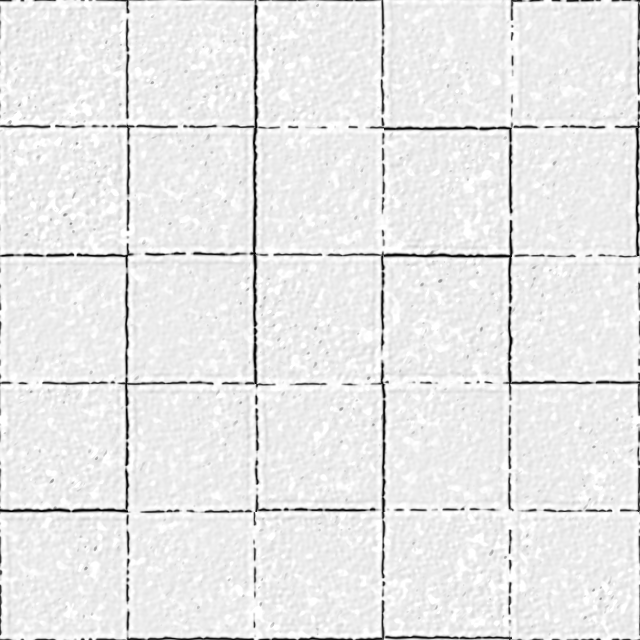
A three.js fragment shader for this texture map:

```glsl
// Five by five pale stone pavers with thin, broken dark joints.
// Each joint segment gets its own offset, depth and gaps; pale rims and faint
// bevels border it, and embossed noise gives the faces a gritty relief.
#define TILES 5.0
#define STONE 0.925
#define INK 0.03
#define JOINT 0.0125
#define JITTER 0.024
#define WOBBLE 0.010
#define RIM 0.075
#define BEVEL 0.08
#define RELIEF 0.13
#define SPECKLE 0.10
#define PITS 0.34
#define GRAIN 75.0

varying vec2 vUv;

float hash(vec2 p) {
  return fract(sin(dot(p, vec2(127.1, 311.7))) * 43758.5453);
}

// Value noise that wraps after the given number of cells
float noise(vec2 p, vec2 period) {
  vec2 i = floor(p), f = fract(p);
  f = f * f * (3.0 - 2.0 * f);
  vec2 a = mod(i, period), b = mod(i + 1.0, period);
  return mix(mix(hash(a), hash(vec2(b.x, a.y)), f.x),
             mix(hash(vec2(a.x, b.y)), hash(b), f.x), f.y);
}

// Noise on two lattices turned against each other, for round grains
float grainNoise(vec2 p, float cells) {
  vec2 left = vec2(2.0 * p.x - p.y, p.x + 2.0 * p.y);
  vec2 right = vec2(2.0 * p.x + p.y, 2.0 * p.y - p.x);
  return 0.5 * (noise(left * cells, vec2(cells))
              + noise(right * cells + 19.0, vec2(cells)));
}

// Noise along one joint, with count cells per tile
float alongNoise(float t, float row, float count) {
  return noise(vec2(row, t * count), vec2(512.0, TILES * count));
}

// Gaussian band of the given centre and spread
float band(float x, float centre, float spread) {
  float d = (x - centre) / spread;
  return exp(-d * d);
}

// q.x runs across the joints and q.y along them, in tiles.
// Returns darkness, pale rim and bevel shade.
vec3 joint(vec2 q, float seed, float shift) {
  float line = floor(q.x + 0.5);
  vec2 id = mod(vec2(line, floor(q.y)), TILES) + seed;
  float row = id.x * 7.0;
  float wear = hash(id);
  float sway = alongNoise(q.y, row + 1.0, 9.0) - 0.5;
  float rough = alongNoise(q.y, row + 2.0, 34.0);
  float offset = shift + (hash(id + 3.7) - 0.5) * JITTER
               + sway * WOBBLE + (rough - 0.5) * 0.006;
  float side = q.x - line - offset;
  float x = abs(side);

  // Worn segments are thinner, fainter and more often filled
  float width = JOINT * mix(1.0, 0.65, wear) * mix(0.7, 1.2, rough);
  float fill = mix(0.1, 0.5, wear);
  float chips = 0.6 * alongNoise(q.y, row + 3.0, 17.0) + 0.4 * rough;
  float open = smoothstep(fill - 0.16, fill + 0.16, chips);
  float dark = band(x, 0.0, width) * open * mix(1.1, 0.8, wear);

  float rim = band(x, 0.032, 0.018) * mix(0.3, 1.0, rough)
            + band(x, 0.0, 0.02) * (1.0 - open) * 0.7;
  float edge = hash(id + (side > 0.0 ? 11.3 : 17.9));
  float bevel = band(x, 0.068 + sway * 0.012, 0.014) * edge
              * mix(0.2, 1.0, alongNoise(q.y, row + 4.0, 24.0));
  return vec3(min(dark, 1.0), rim, bevel);
}

void main() {
  vec2 p = vUv, q = p * TILES;
  vec2 tile = mod(floor(q), TILES);

  // Roughness differs by tile and gathers in patches
  float patches = 0.6 * noise(p * 15.0, vec2(15.0))
                + 0.4 * noise(p * 40.0, vec2(40.0));
  float grit = mix(0.5, 1.2, patches) * mix(0.7, 1.2, hash(tile + 41.0));

  // Fine grain lit from the lower right, with raised pale grains
  vec2 lightStep = vec2(0.17, -0.12) / GRAIN;
  float slope = grainNoise(p + lightStep, GRAIN) - grainNoise(p - lightStep, GRAIN);
  float tone = STONE + slope * RELIEF * grit;
  tone += smoothstep(0.56, 0.85, grainNoise(p + 0.37, 48.0)) * SPECKLE * grit;

  // Small pits: the shaded flank is dark, the lit flank pale
  vec2 pitStep = vec2(0.0022, -0.0014);
  float flank = grainNoise(p + 0.61 + pitStep, 58.0)
              - grainNoise(p + 0.61 - pitStep, 58.0);
  float pitted = smoothstep(0.3, 0.75, patches) * grit;
  tone += smoothstep(0.2, 0.5, flank) * 0.12 * pitted;
  tone -= smoothstep(0.24, 0.55, -flank) * PITS * pitted;

  // Joints in both directions
  vec3 upright = joint(q, 2.0, -0.007);
  vec3 level = joint(q.yx, 53.0, 0.007);
  vec3 seams = max(upright, level);
  tone += seams.y * RIM - seams.z * BEVEL;
  tone = mix(clamp(tone, 0.0, 1.0), INK, seams.x);

  gl_FragColor = vec4(vec3(tone), 1.0);
}
```
